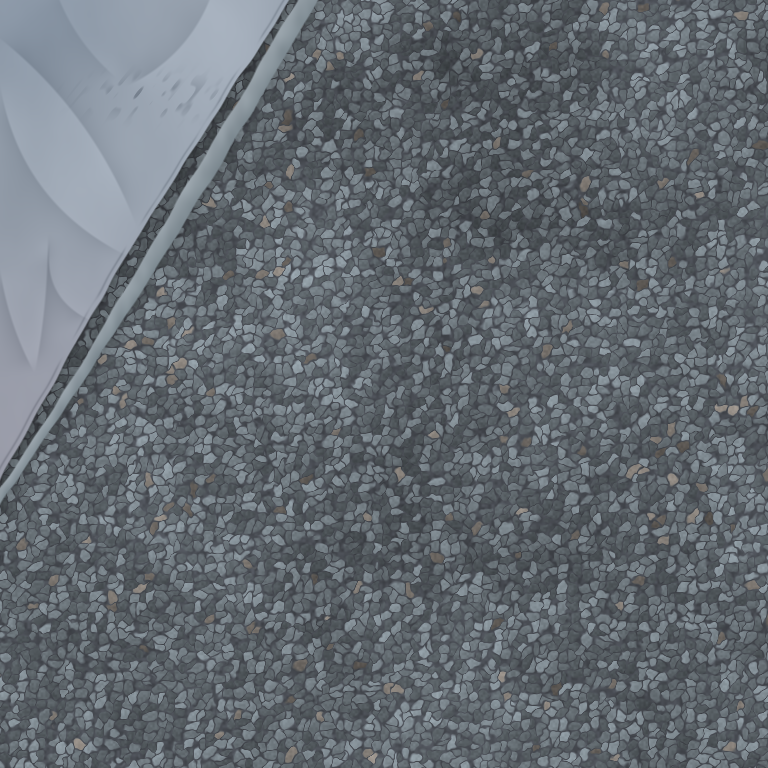
A Shadertoy shader for this texture:

```glsl
// Dark bed of fine angular gravel with a pale creased sheet over the upper left corner.
// Gravel is a cellular pattern with a stretched metric per stone; the sheet is a
// gradient shaded by bent one-sided creases, bordered by a narrow hem.

const float PI = 3.14159265;

vec2 hash2(vec2 p) {
    vec3 q = fract(p.xyx * vec3(0.1031, 0.1030, 0.0973));
    q += dot(q, q.yzx + 33.33);
    return fract((q.xx + q.yz) * q.zy);
}

float noise(vec2 p) {
    vec2 i = floor(p), f = fract(p);
    f = f * f * (3.0 - 2.0 * f);
    float low = mix(hash2(i).x, hash2(i + vec2(1, 0)).x, f.x);
    float high = mix(hash2(i + vec2(0, 1)).x, hash2(i + vec2(1, 1)).x, f.x);
    return mix(low, high, f.y);
}

float fbm(vec2 p) {
    float sum = 0.0, amp = 0.5;
    for (int i = 0; i < 4; i++) {
        sum += amp * noise(p);
        p = mat2(1.6, 1.2, -1.2, 1.6) * p + 7.3;
        amp *= 0.5;
    }
    return sum / 0.9375;
}

mat2 rotation(float a) {
    return mat2(cos(a), sin(a), -sin(a), cos(a));
}

float blob(vec2 p, vec2 center, vec2 radius) {
    vec2 q = (p - center) / radius;
    return exp(-dot(q, q));
}

// Stones in a jittered grid, each with its own direction, size and tone.
vec3 gravel(vec2 uv, float density) {
    vec2 p = uv * density + 0.35 * vec2(noise(uv * 160.0), noise(uv * 160.0 + 31.0));
    vec2 cell = floor(p), stone = cell, offset = vec2(0);
    float nearest = 9.0, second = 9.0;
    for (int y = -1; y <= 1; y++)
    for (int x = -1; x <= 1; x++) {
        vec2 id = cell + vec2(x, y);
        vec2 rnd = hash2(id + 91.7);
        vec2 d = p - id - 0.1 - 0.8 * hash2(id);
        vec2 local = d * rotation(0.75 + 2.2 * (rnd.x - 0.5));
        float dist = length(local * vec2(0.76, 1.3)) * mix(0.85, 1.2, rnd.y);
        if (dist < nearest) {
            second = nearest;
            nearest = dist;
            stone = id;
            offset = d;
        } else second = min(second, dist);
    }
    vec2 rnd = hash2(stone + 17.3);
    float patches = fbm(uv * 7.0 + 3.0) - 0.5;
    float shade = blob(uv, vec2(0.57, 0.92), vec2(0.09, 0.07))
                + blob(uv, vec2(0.60, 0.73), vec2(0.11, 0.06))
                + 0.7 * blob(uv, vec2(0.12, 0.25), vec2(0.10, 0.07))
                + 0.6 * blob(uv, vec2(0.25, 0.60), vec2(0.07, 0.10));
    float tone = 0.34 + 0.25 * pow(rnd.x, 1.25) + 0.16 * patches - 0.045 * shade;
    tone += 0.045 * dot(offset, vec2(-0.5, 0.8)) + 0.07 * (noise(uv * 330.0) - 0.5);
    float matrix = 0.255 + 0.09 * noise(uv * 240.0) + 0.08 * patches - 0.02 * shade;
    float body = smoothstep(0.01, 0.23, second - nearest)
               * (1.0 - smoothstep(0.48, 0.80, nearest));
    float value = mix(matrix, tone, body);
    vec3 tint = mix(vec3(0.95, 1.0, 1.09), vec3(0.93, 1.01, 1.06), body);
    float brown = step(0.965, rnd.y) * body;
    return value * mix(tint, vec3(1.03, 0.98, 0.93), brown);
}

// Bent crease from a to b, darkening its left side and fading outward.
float crease(vec2 p, vec2 a, vec2 b, float bend, float width) {
    float len = length(b - a);
    vec2 dir = (b - a) / len;
    float t = dot(p - a, dir) / len;
    float d = dot(p - a, vec2(-dir.y, dir.x)) - bend * 4.0 * t * (1.0 - t);
    float ends = smoothstep(-0.05, 0.15, t) * (1.0 - smoothstep(0.8, 1.05, t));
    float dark = smoothstep(-0.002, 0.002, d) * exp(-max(d, 0.0) / width);
    float light = smoothstep(0.002, -0.002, d) * exp(min(d, 0.0) / width);
    return ends * (dark - 0.45 * light);
}

vec3 sheet(vec2 uv) {
    vec3 col = mix(vec3(0.60, 0.61, 0.66), vec3(0.61, 0.65, 0.70), smoothstep(0.4, 0.8, uv.y));
    col -= vec3(0.07, 0.06, 0.05) * blob(uv, vec2(0.04, 0.98), vec2(0.13, 0.12));
    col -= 0.04 * blob(uv, vec2(0.02, 0.73), vec2(0.06, 0.08));
    col += 0.04 * blob(uv, vec2(0.30, 0.95), vec2(0.06, 0.12));
    col += 0.025 * blob(uv, vec2(0.12, 0.76), vec2(0.07, 0.08));
    float folds = crease(uv, vec2(0.0, 0.95), vec2(0.176, 0.71), 0.02, 0.025)
                + crease(uv, vec2(0.163, 0.668), vec2(0.0, 0.89), 0.035, 0.022)
                + crease(uv, vec2(0.117, 0.583), vec2(0.065, 0.68), 0.02, 0.018)
                + crease(uv, vec2(0.0625, 0.69), vec2(0.046, 0.518), 0.004, 0.014)
                + crease(uv, vec2(0.043, 0.518), vec2(0.0, 0.65), 0.006, 0.016)
                + crease(uv, vec2(0.17, 0.89), vec2(0.28, 1.02), -0.018, 0.03)
                + 0.6 * crease(uv, vec2(0.15, 0.90), vec2(0.07, 1.02), 0.01, 0.03);
    col -= 0.065 * folds;
    vec2 grain = (uv * rotation(0.9)) * vec2(50.0, 190.0);
    float wrinkles = smoothstep(0.58, 0.85, noise(grain)) * blob(uv, vec2(0.205, 0.875), vec2(0.075, 0.022));
    return col - 0.16 * wrinkles + 0.035 * (fbm(uv * vec2(16.0, 9.0)) - 0.5);
}

void mainImage(out vec4 fragColor, in vec2 fragCoord) {
    vec2 uv = fragCoord / iResolution.xy;
    float soft = 0.0018;
    float wobble = 0.004 * (noise(uv * 28.0) - 0.5);

    // Signed horizontal distances from the hem's outside and the sheet's border.
    float hem = uv.x - 0.629 * (uv.y - 0.342) - 0.009 * sin(PI * (uv.y - 0.342) / 0.658) - wobble;
    float border = uv.x - 0.605 * (uv.y - 0.375) + 0.011 * sin(PI * (uv.y - 0.375) / 0.625) + wobble;
    float hemWidth = mix(0.014, 0.027, smoothstep(0.4, 0.75, uv.y));

    vec3 col = gravel(uv, 78.0);
    col *= 1.0 - 0.22 * exp(-max(hem, 0.0) / 0.012);

    // Pale hem, lighter along its inside.
    float across = clamp(-hem / hemWidth, 0.0, 1.0);
    vec3 hemColor = mix(vec3(0.49, 0.54, 0.57), vec3(0.60, 0.64, 0.67), across);
    hemColor += 0.05 * (noise(uv * vec2(90.0, 45.0)) - 0.5);
    float hemMask = smoothstep(soft, -soft, hem) * smoothstep(-soft, soft, hem + hemWidth);
    col = mix(col, hemColor, hemMask);

    // Sheet with a thin shadow under its border.
    col *= 1.0 - 0.35 * exp(-abs(border) / 0.003);
    col = mix(col, sheet(uv), smoothstep(soft, -soft, border));
    float seam = exp(-pow((border + 0.007) / 0.0018, 2.0));
    col -= 0.09 * seam * smoothstep(0.3, 0.6, noise(uv * 22.0));
    fragColor = vec4(clamp(col, 0.0, 1.0), 1.0);
}
```
